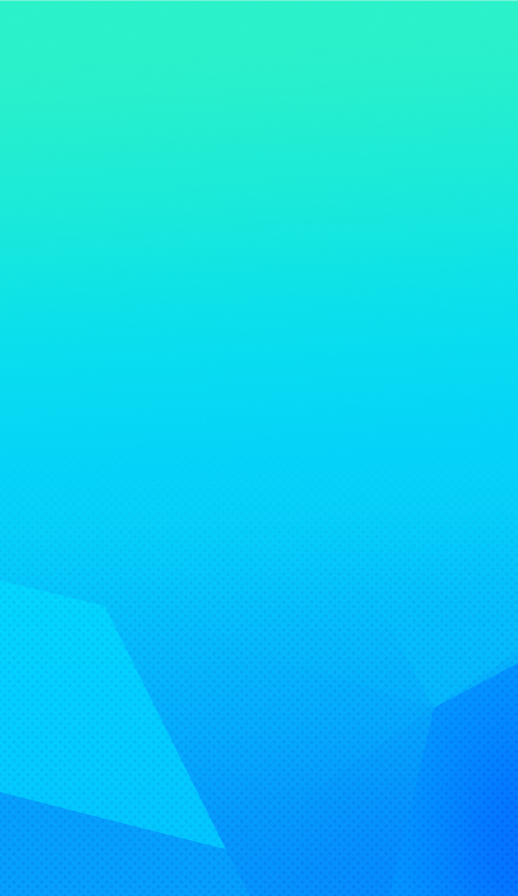
This background is drawn by a Shadertoy shader. Its source:

```glsl
// Mint-to-blue vertical gradient with translucent facets and a fine dot screen.

// Antialiased half plane: 1 on the left of the line from a to b.
float leftOf(vec2 p, vec2 a, vec2 b) {
    vec2 d = normalize(b - a);
    float dist = d.x * (p.y - a.y) - d.y * (p.x - a.x);
    float pixel = 0.8 / iResolution.y;
    return smoothstep(-pixel, pixel, dist);
}

float hash(vec2 p) {
    vec3 q = fract(vec3(p.xyx) * 0.1031);
    q += dot(q, q.yzx + 33.33);
    return fract((q.x + q.y) * q.z);
}

vec3 skyGradient(float y) {
    vec3 c = mix(vec3(0.02, 0.58, 0.99), vec3(0.02, 0.71, 0.99), smoothstep(0.0, 0.28, y));
    c = mix(c, vec3(0.02, 0.82, 0.98), smoothstep(0.22, 0.46, y));
    c = mix(c, vec3(0.03, 0.865, 0.94), smoothstep(0.44, 0.64, y));
    c = mix(c, vec3(0.10, 0.915, 0.855), smoothstep(0.58, 0.81, y));
    return mix(c, vec3(0.17, 0.945, 0.79), smoothstep(0.74, 0.97, y));
}

void mainImage(out vec4 fragColor, in vec2 fragCoord) {
    // Height runs 0..1, width 0..0.58.
    vec2 p = fragCoord / iResolution.xy * vec2(0.58, 1.0);
    vec3 color = skyGradient(p.y - 0.07 * (p.x - 0.29));

    // Corners shared by the facets.
    vec2 hub = vec2(0.486, 0.210);
    vec2 tip = vec2(0.253, 0.052);
    vec2 peak = vec2(0.117, 0.324);

    // Dark wedge below the line from the tip to the hub.
    float wedge = leftOf(p, hub, tip);
    color.g -= 0.03 * wedge * smoothstep(0.25, 0.45, p.x);

    // Faint fold from the peak to the hub.
    float fold = leftOf(p, hub, peak) * leftOf(p, tip, hub);
    color.g -= 0.015 * fold * smoothstep(0.15, 0.48, p.x);

    // Light facet above the hub, fading upward.
    float upper = leftOf(p, hub, vec2(0.580, 0.260)) * leftOf(p, vec2(0.411, 0.349), hub);
    color.g += 0.03 * upper * (1.0 - smoothstep(0.21, 0.36, p.y));

    // Deep blue facet in the lower right corner.
    float deep = leftOf(p, vec2(0.580, 0.260), hub) * leftOf(p, hub, vec2(0.436, 0.0));
    float depth = 1.0 - smoothstep(0.0, 0.24, length((p - vec2(0.59, 0.05)) * vec2(1.4, 0.9)));
    color = mix(color, vec3(0.01, 0.59 - 0.15 * depth, 1.0), 0.9 * deep);

    // Lower left facet.
    float lowLeft = leftOf(p, tip, vec2(0.0, 0.116)) * leftOf(p, vec2(0.280, 0.0), tip);
    color = mix(color, vec3(0.02, 0.63, 0.99), 0.85 * lowLeft);

    // Bright cyan quad at the left edge.
    float quad = leftOf(p, peak, vec2(0.0, 0.352)) * leftOf(p, tip, peak)
               * leftOf(p, vec2(0.0, 0.116), tip);
    color = mix(color, vec3(0.01, 0.79 + 0.19 * (p.y - 0.06), 1.0), 0.92 * quad);

    // Diagonal dot lattice that fades in toward the bottom.
    vec2 grid = p * 96.0;
    float nearest = min(length(fract(grid) - 0.5), length(fract(grid + 0.5) - 0.5));
    float dots = 1.0 - smoothstep(0.06, 0.30, nearest);
    color -= vec3(0.0, 0.055, 0.035) * dots * (1.0 - smoothstep(0.30, 0.54, p.y));

    // Slight grain and a pale hairline along the top.
    color += 0.004 * (hash(floor(p * 512.0)) - 0.5);
    color = mix(color, vec3(0.65, 0.95, 0.90), 0.6 * smoothstep(0.998, 0.9995, p.y));

    fragColor = vec4(clamp(color, 0.0, 1.0), 1.0);
}
```
